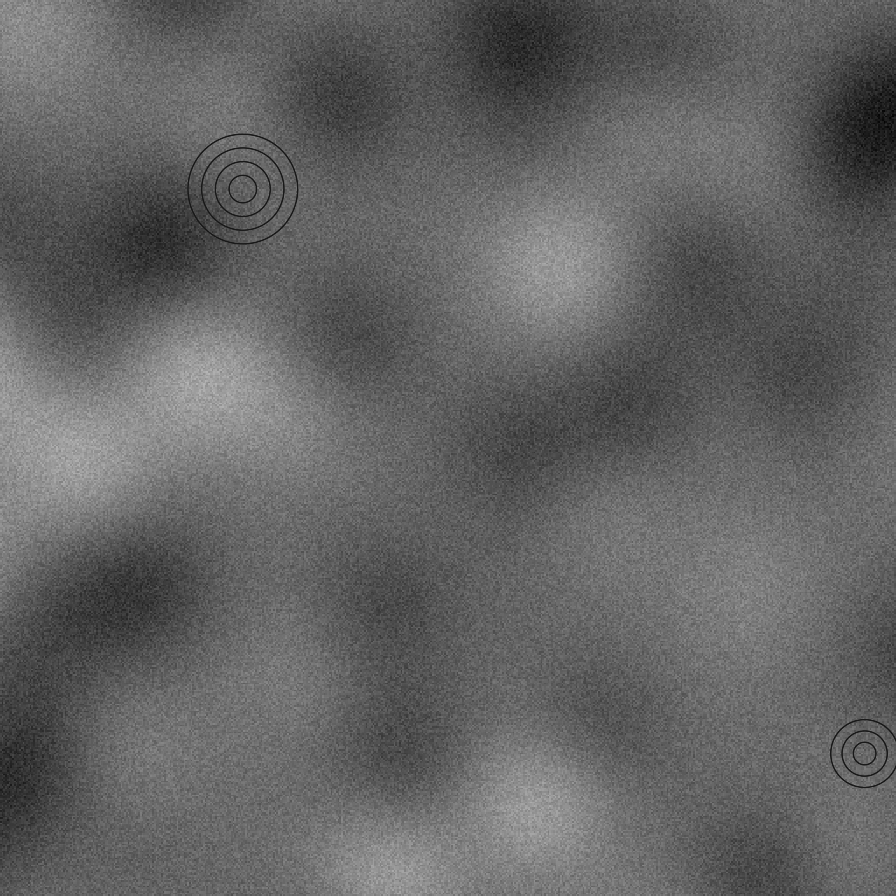
Write a WebGL 1 fragment shader that draws this texture.

```glsl
precision highp float;
uniform vec2 u_resolution;

float hash(vec2 p) {
  vec3 q = fract(vec3(p.xyx) * 0.1031);
  q += dot(q, q.yzx + 33.33);
  return fract((q.x + q.y) * q.z);
}

// Sum of soft light and dark spots, one jittered in each cell
float softSpots(vec2 p) {
  vec2 home = floor(p);
  float sum = 0.0;
  for (int j = -2; j <= 2; j++) {
    for (int i = -2; i <= 2; i++) {
      vec2 cell = home + vec2(float(i), float(j));
      vec2 jitter = vec2(hash(cell + 17.0), hash(cell + 59.0));
      vec2 d = p - cell - jitter;
      float strength = hash(cell + 101.0) * 2.0 - 1.0;
      sum += strength * exp(-dot(d, d) * 3.0);
    }
  }
  return sum;
}

// Coverage of evenly spaced thin circles around a centre
float rings(vec2 p, vec2 center, float spacing, float count, float pixel) {
  float r = length(p - center);
  float ring = clamp(floor(r / spacing + 0.5), 1.0, count);
  float halfWidth = 0.0008;
  float edge = abs(r - ring * spacing) - halfWidth;
  return 1.0 - smoothstep(-0.5 * pixel, 0.5 * pixel, edge);
}

void main() {
  float pixel = 1.0 / min(u_resolution.x, u_resolution.y);
  vec2 uv = gl_FragCoord.xy * pixel;

  // Blurred clouds
  float gray = 0.412 + 0.235 * softSpots(uv * 6.8 + 20.0);

  // Fine film grain
  vec2 speck = floor(uv * 512.0);
  gray += 0.09 * (hash(speck + 211.0) + hash(speck + 977.0) - 1.0);

  // Two ring targets
  float lines = max(rings(uv, vec2(0.271, 0.789), 0.0153, 4.0, pixel),
                    rings(uv, vec2(0.965, 0.159), 0.0126, 3.0, pixel));
  gray = mix(gray, 0.1, lines);

  gl_FragColor = vec4(vec3(clamp(gray, 0.0, 1.0)), 1.0);
}
```
